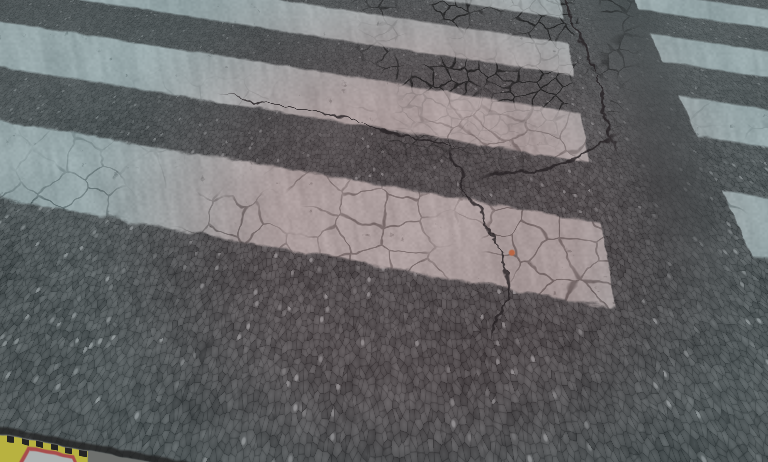
Write a Shadertoy shader that draws this texture.

```glsl
// Two runs of worn crosswalk bars on cracked asphalt, seen in perspective.
// One projective depth value k numbers the bars; its fract() cuts them out,
// while noise and cell distances supply grit, chipped edges and cracks.

float hash(vec2 p) {
    return fract(sin(dot(p, vec2(127.1, 311.7))) * 43758.5453);
}

float noise(vec2 p) {
    vec2 i = floor(p), f = fract(p);
    f = f * f * (3.0 - 2.0 * f);
    return mix(mix(hash(i), hash(i + vec2(1, 0)), f.x),
               mix(hash(i + vec2(0, 1)), hash(i + vec2(1, 1)), f.x), f.y);
}

float fbm(vec2 p) {
    float sum = 0.0, amp = 0.5;
    for (int i = 0; i < 4; i++) {
        sum += amp * noise(p);
        p = p * 2.1 + 17.3;
        amp *= 0.5;
    }
    return sum / 0.9375;
}

// x: distance to the nearest point, y: gap to the second, z: cell id
vec3 cells(vec2 p) {
    vec2 base = floor(p);
    vec3 best = vec3(9.0, 9.0, 0.0);
    for (int j = -1; j <= 1; j++)
    for (int i = -1; i <= 1; i++) {
        vec2 c = base + vec2(i, j);
        float d = length(c + vec2(hash(c), hash(c + 41.7)) - p);
        if (d < best.x) best = vec3(d, best.x, hash(c + 9.1));
        else best.y = min(best.y, d);
    }
    return vec3(best.x, best.y - best.x, best.z);
}

// Bars fill the first part of every unit of k
float bars(float k, float fill, float aa) {
    float d = abs(fract(k - 0.5 * fill + 0.5) - 0.5) - 0.5 * fill;
    return 1.0 - smoothstep(-aa, aa, d);
}

// Soft window on lo..hi
float span(float v, float lo, float hi, float soft) {
    return smoothstep(lo - soft, lo + soft, v) * (1.0 - smoothstep(hi - soft, hi + soft, v));
}

float crack(float dist, float width) {
    return 1.0 - smoothstep(0.3 * width, 1.3 * width, abs(dist));
}

void mainImage(out vec4 fragColor, in vec2 fragCoord) {
    vec2 p = fragCoord / iResolution.y;
    float x = p.x, d = 1.0 - p.y, px = 1.0 / iResolution.y;
    float w = 1.0 / (d + 0.711);
    vec2 ground = vec2((x - 0.8) * w, 0.9 * w);

    // Lens tint: warm in the middle, cool toward the borders
    float cool = smoothstep(0.28, 0.8, length(vec2(x - 0.92, 1.1 * (d - 0.52))));

    // Asphalt with aggregate, and the smooth seam between both runs
    vec3 stone = cells(ground * 130.0);
    float seam = span(x - 0.3 * d, 1.27, 1.41, 0.05) * (1.0 - smoothstep(0.4, 0.8, d));
    float grit = (stone.z - 0.5) * 0.09 + (0.5 - stone.x) * 0.07;
    grit += 0.16 * smoothstep(0.93, 1.0, stone.z) * (1.0 - smoothstep(0.2, 0.5, stone.x));
    grit -= 0.05 * (1.0 - smoothstep(0.0, 0.2, stone.y));
    grit *= mix(0.5, 1.0, smoothstep(0.0, 0.7, d)) * (1.0 - 0.6 * seam);
    vec3 asphalt = mix(vec3(0.335, 0.312, 0.32), vec3(0.318, 0.348, 0.355), cool);
    asphalt += grit + 0.07 * (fbm(p * 7.0) - 0.5) - 0.025 * seam;

    // Bars: ragged depth, slanted ends
    float k = (3.417 + 0.18 * x) / (d + 0.711 - 0.1183 * x) - 3.0;
    float aa = fwidth(k) + 0.006;
    float ragged = k + 0.05 * (fbm(p * vec2(32.0, 45.0)) - 0.5);
    float endWear = 0.008 * (fbm(p * 60.0) - 0.5);
    float leftEnd = 1.213 + 0.18 * d + endWear - x;
    float rightEnd = x - 1.374 - 0.46 * d + endWear;
    float paint = bars(ragged, 0.515, aa) * step(-0.25, k) * smoothstep(-px, px, leftEnd);
    paint += bars(ragged - 0.455, 0.49, aa) * step(0.3, k) * smoothstep(-px, px, rightEnd);

    // Paint with faint cross strokes, grime and pinholes
    vec3 white = mix(vec3(0.665, 0.61, 0.61), vec3(0.58, 0.645, 0.655), cool);
    white += 0.05 * (noise(vec2((x - 0.18 * d) * 90.0, d * 14.0)) - 0.5);
    white += 0.09 * (fbm(p * 9.0 + 4.0) - 0.5) + 0.04 * (noise(p * 190.0) - 0.5);
    white -= 0.12 * smoothstep(0.76, 0.9, fbm(p * 55.0));

    // Hairline network in the paint, strongest on the nearest bar
    vec2 bent = p + 0.05 * vec2(fbm(p * 12.0), fbm(p * 12.0 + 31.0));
    float web = 1.0 - smoothstep(0.015, 0.075, cells(bent * vec2(13.0, 15.0)).y);
    white -= 0.19 * web * smoothstep(0.35, 0.65, fbm(p * 6.0 + 8.0)) * smoothstep(0.12, 0.4, d);
    vec3 color = mix(asphalt, white, clamp(paint, 0.0, 1.0));

    // Alligator cracks in the upper road
    float patchy = span(x, 0.8, 1.34, 0.08) * (1.0 - smoothstep(0.2, 0.42, d));
    float mesh = 1.0 - smoothstep(0.03, 0.13, cells(bent * vec2(26.0, 34.0)).y);
    color *= 1.0 - 0.5 * mesh * patchy * (1.0 - 0.8 * paint) * smoothstep(0.4, 0.6, fbm(p * 11.0));

    // Long cracks
    float jag = 0.05 * (fbm(p * 24.0) - 0.5);
    float width = 0.001 + 0.006 * noise(p * 38.0);
    float deep = crack(x - 1.043 - 0.058 * sin((d - 0.475) * 10.8) + jag, width) * span(d, 0.32, 0.73, 0.02);
    deep = max(deep, crack(x - 1.225 - 0.35 * d + jag, 0.8 * width) * span(d, -0.1, 0.32, 0.03));
    deep = max(deep, crack(d - 0.378 + 3.1 * pow(max(x - 1.04, 0.0), 3.0) + jag, width) * span(x, 1.05, 1.33, 0.02));
    deep = max(deep, crack(d - 0.213 - 0.238 * (x - 0.54) + 0.7 * jag, 0.6 * width) * span(x, 0.5, 1.0, 0.04));
    color = mix(color, vec3(0.15, 0.13, 0.14), 0.8 * deep);

    // Fallen leaf scrap
    color = mix(color, vec3(0.72, 0.4, 0.27), 1.0 - smoothstep(0.004, 0.009, length(p - vec2(1.108, 0.453))));

    // Kerb corner: dark gap, grey edge, checked yellow panel with a red frame
    float e = d - 0.935 - 0.19 * x + 0.004 * (noise(p * 50.0) - 0.5);
    color = mix(color, vec3(0.13), 0.8 * span(e, -0.012, 0.004, 0.004));
    color = mix(color, vec3(0.43, 0.44, 0.43), smoothstep(0.002, 0.006, e));
    float checks = step(0.5, fract(x * 32.0)) * span(e, 0.004, 0.018, 0.001);
    float panel = smoothstep(0.004, 0.007, e) * (1.0 - smoothstep(0.188, 0.192, x));
    color = mix(color, mix(vec3(0.72, 0.7, 0.25), vec3(0.14), checks), panel);
    float frame = max(abs(x - 0.11) - 0.05 - 0.5 * (e - 0.02), 0.02 - e);
    color = mix(color, vec3(0.66, 0.3, 0.3), 1.0 - smoothstep(-px, px, frame));
    color = mix(color, vec3(0.68, 0.7, 0.7), 1.0 - smoothstep(-px, px, frame + 0.008));

    fragColor = vec4(clamp(color, 0.0, 1.0), 1.0);
}
```
